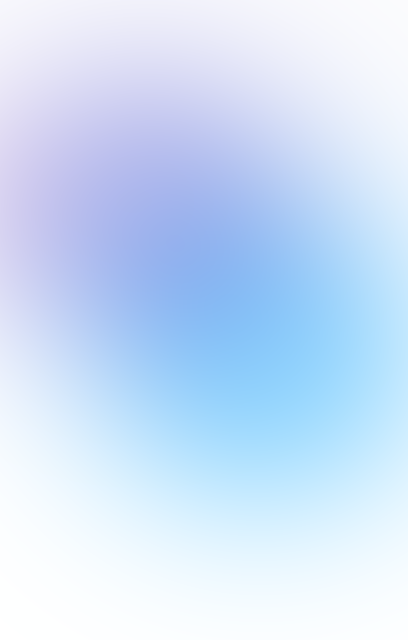
Write a WebGL 1 fragment shader that draws this background.

```glsl
precision highp float;
// A soft pastel background: violet and sky-blue glows on near-white paper.
// Each glow is a smooth elliptical falloff that filters the light beneath it,
// so overlapping tints multiply into periwinkle without any hard edge.

uniform vec2 u_resolution;

const vec3 PAPER_LOW = vec3(1.0, 1.0, 1.0);
const vec3 PAPER_HIGH = vec3(0.987, 0.988, 0.994);
const vec3 VIOLET = vec3(0.76, 0.75, 0.93);
const vec3 SKY = vec3(0.58, 0.85, 1.0);
const vec3 PINK = vec3(1.0, 0.97, 0.985);

// Bell-shaped falloff: 1 at the center, slightly tighter than a Gaussian.
float glow(vec2 uv, vec2 center, vec2 spread) {
  vec2 d = (uv - center) / spread;
  return exp(-pow(0.5 * dot(d, d) + 1e-5, 1.15));
}

// Filters a color through a tint with the given strength.
vec3 filterLight(vec3 color, vec3 tint, float strength) {
  return color * mix(vec3(1.0), tint, strength);
}

void main() {
  vec2 uv = gl_FragCoord.xy / u_resolution;

  // Paper, a touch cooler toward the top
  vec3 color = mix(PAPER_LOW, PAPER_HIGH, smoothstep(0.4, 1.0, uv.y));

  // Violet at upper left, sky blue at lower right, faint pink on the left edge
  color = filterLight(color, VIOLET, glow(uv, vec2(0.35, 0.675), vec2(0.31, 0.178)));
  color = filterLight(color, SKY, glow(uv, vec2(0.64, 0.45), vec2(0.32, 0.193)));
  color = filterLight(color, PINK, glow(uv, vec2(0.0, 0.68), vec2(0.13, 0.13)));

  gl_FragColor = vec4(color, 1.0);
}
```
